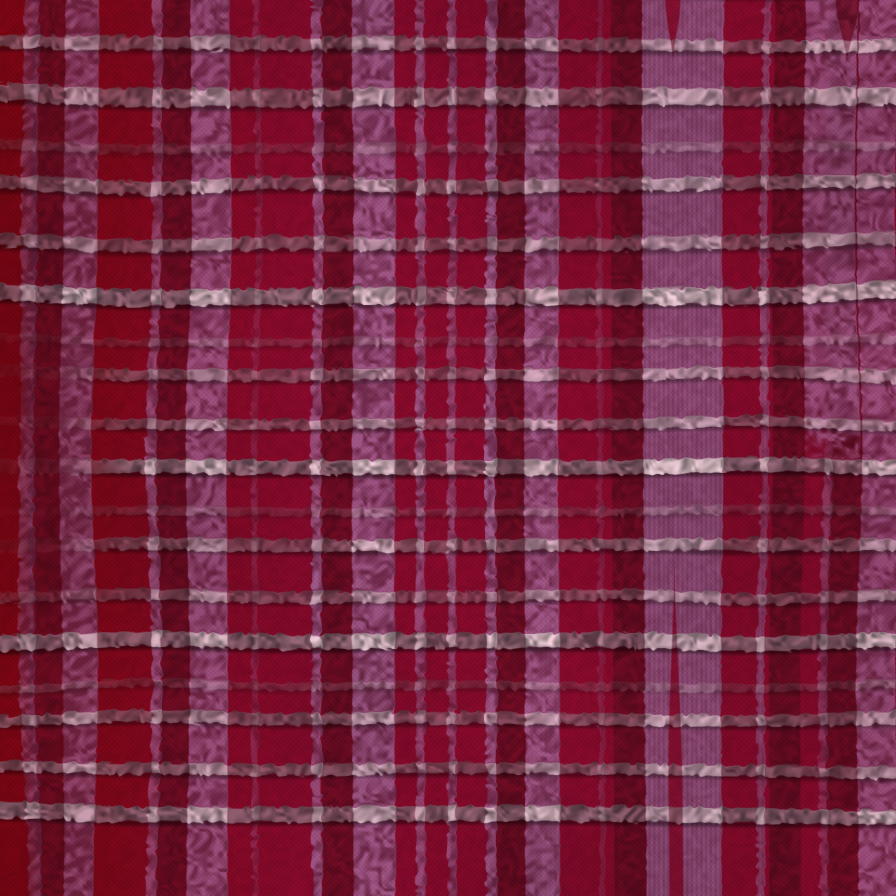
Reproduce this pattern procedurally as a WebGL 2 fragment shader.

```glsl
#version 300 es
precision highp float;
// Worn crimson plaid: lavender warp bands crossed by nubby pale weft stripes.
// Warp stripes come from a sett; weft stripes repeat four per pitch, and noise
// bends the threads, roughens their edges and wears them away at the sides.
uniform vec2 u_resolution;
out vec4 outColor;

const vec3 CRIMSON  = vec3(0.49, 0.035, 0.155);
const vec3 SCARLET  = vec3(0.45, 0.02, 0.07);
const vec3 MAROON   = vec3(0.36, 0.04, 0.115);
const vec3 MAUVE    = vec3(0.40, 0.15, 0.27);
const vec3 LAVENDER = vec3(0.60, 0.34, 0.52);
const vec3 TAUPE    = vec3(0.45, 0.31, 0.36);
const vec3 CREAM    = vec3(0.72, 0.62, 0.65);

const float PITCH = 0.1927;       // height of one weft repeat
const float FIRST_ROW = 0.0925;   // lowest strong stripe
const float STRETCH_FROM = 0.67;  // repeats grow taller above this
const float STRETCH = 1.155;
const float DARK_WIDTH = 0.035;   // maroon column left of each wide band
const float BEND = 0.011;
const float NUBS = 165.0;         // yarn bumps across the canvas
const float THREADS = 190.0;      // fine threads across the canvas

// Wide bands: centre, width, height where they begin, strength
const vec4 WIDE[7] = vec4[7](
  vec4(0.089, 0.036, -1.0, 0.78), vec4(0.234, 0.045, -1.0, 0.85),
  vec4(0.418, 0.047, -1.0, 0.93), vec4(0.606, 0.038, -1.0, 0.93),
  vec4(0.763, 0.088, -1.0, 1.0), vec4(0.927, 0.060, 0.50, 0.82),
  vec4(0.981, 0.044, -1.0, 0.82));
// Thin warp lines: centre, width, strength
const vec3 THIN[10] = vec3[10](
  vec3(0.035, 0.016, 0.6), vec3(0.173, 0.011, 0.8), vec3(0.287, 0.007, 0.35),
  vec3(0.355, 0.011, 0.95), vec3(0.470, 0.010, 0.85), vec3(0.505, 0.009, 0.8),
  vec3(0.549, 0.012, 1.0), vec3(0.671, 0.006, 0.35), vec3(0.853, 0.009, 0.75),
  vec3(0.922, 0.009, 0.55));
// Weft stripes in one repeat: offset, width, strength
const vec3 ROWS[4] = vec3[4](vec3(0.0, 0.017, 1.0), vec3(0.26, 0.012, 0.78),
  vec3(0.55, 0.013, 0.78), vec3(0.74, 0.009, 0.35));

float hash(vec2 p) {
  vec3 q = fract(p.xyx * 0.1031);
  q += dot(q, q.yzx + 33.33);
  return fract((q.x + q.y) * q.z);
}

float noise(vec2 p) {
  vec2 i = floor(p), f = fract(p);
  f = f * f * (3.0 - 2.0 * f);
  return mix(mix(hash(i), hash(i + vec2(1, 0)), f.x),
             mix(hash(i + vec2(0, 1)), hash(i + vec2(1, 1)), f.x), f.y);
}

// Soft stripe: 1 within half the width of its centre line
float stripe(float dist, float width, float soft) {
  return 1.0 - smoothstep(-soft, soft, abs(dist) - 0.5 * width);
}

void main() {
  vec2 uv = gl_FragCoord.xy / u_resolution;
  float soft = max(0.8 / min(u_resolution.x, u_resolution.y), 0.0012);

  // Bent threads, loosest near the sides
  float looseness = 0.25 + abs(2.0 * uv.x - 1.0);
  vec2 p = uv;
  p.x += (noise(uv * vec2(7.0, 4.0)) - 0.5) * BEND * looseness;
  p.y += (noise(uv * vec2(6.0, 9.0) + 31.0) - 0.5) * BEND * looseness;

  // Yarn texture: worm-like nubs, fine threads and slanted ribs
  float nub = noise(uv * NUBS + 2.0 * noise(uv * 60.0));
  float fuzz = (nub - 0.5) * 0.005;
  float thread = sin(6.2832 * THREADS * uv.x);
  float weave = thread * sin(6.2832 * THREADS * uv.y);
  float ribs = sin(380.0 * (uv.y - 0.6 * uv.x) + 5.0 * noise(uv * 20.0));
  float leftWear = 1.0 - smoothstep(0.06, 0.15, uv.x);
  float smoothCloth = smoothstep(0.55, 0.72, uv.x)
                    * (1.0 - smoothstep(0.82, 0.92, uv.x));
  float grain = mix(nub - 0.5, 0.12 * thread, 0.75 * smoothCloth);
  grain += 0.16 * ribs * leftWear;

  // Warp: wide bands, their dark columns and thin lines
  float band = 0.0, dark = 0.0;
  for (int i = 0; i < 7; i++) {
    vec4 w = WIDE[i];
    float d = p.x - w.x;
    float present = smoothstep(w.z - 0.03, w.z + 0.04, p.y + 10.0 * fuzz);
    band = max(band, stripe(d + 0.5 * fuzz, w.y, soft) * w.w * present);
    dark = max(dark, stripe(d + 0.5 * (w.y + DARK_WIDTH), DARK_WIDTH, soft));
  }
  // Tapering tears in the right-hand bands
  float lowTear = 0.018 * smoothstep(0.42, 0.12, uv.y);
  float highTear = 0.018 * smoothstep(0.92, 1.0, uv.y);
  band *= 1.0 - 0.9 * stripe(p.x - 0.753, lowTear + highTear - 0.002, soft);
  band *= 1.0 - 0.8 * stripe(p.x - 0.945, 1.6 * highTear - 0.002, soft);
  for (int i = 0; i < 10; i++) {
    vec3 t = THIN[i];
    float wear = 0.75 + 0.35 * noise(vec2(t.x * 90.0, uv.y * 9.0));
    band = max(band, stripe(p.x - t.x + fuzz, t.y, soft) * t.z * wear);
  }

  // Weft: four stripes per repeat, each with a shadow below
  float y = min(p.y, STRETCH_FROM) + max(p.y - STRETCH_FROM, 0.0) / STRETCH;
  float repeat = (y - FIRST_ROW) / PITCH;
  float weft = 0.0, shadow = 0.0;
  for (int i = 0; i < 4; i++) {
    vec3 r = ROWS[i];
    float phase = repeat - r.x + 0.5;
    float row = floor(phase);
    float d = (fract(phase) - 0.5) * PITCH;
    float strength = r.z * (0.88 + 0.24 * hash(vec2(row + 7.0, r.x * 50.0)));
    strength *= step(0.0, row);
    weft = max(weft, stripe(d + fuzz, r.y, soft) * strength);
    shadow = max(shadow, stripe(d + 0.55 * r.y, 0.006, 0.003) * strength);
  }
  float faded = leftWear * smoothstep(0.30, 0.36, uv.y)
              * (1.0 - smoothstep(0.60, 0.66, uv.y));
  weft *= (1.0 - 0.85 * faded) * (0.8 + 0.3 * noise(uv * 12.0));

  // Colours: ground, then warp, then weft
  vec3 ground = mix(CRIMSON, SCARLET, 1.0 - smoothstep(0.0, 0.35, uv.x));
  ground = mix(ground, MAROON, 0.85 * dark);
  ground *= 1.0 + 0.07 * weave + 0.20 * (nub - 0.5) * (0.5 + dark);
  vec3 warp = mix(MAUVE, LAVENDER, clamp(0.58 + 1.3 * grain - 0.3 * leftWear, 0.0, 1.0));
  warp *= 1.0 + 0.05 * weave;
  vec3 color = mix(ground, warp, clamp(band, 0.0, 1.0));
  color *= 1.0 - 0.4 * shadow * (1.0 - faded);
  vec3 pale = mix(TAUPE, CREAM, clamp(band, 0.0, 1.0)) * (0.65 + 0.7 * nub);
  color = mix(color, pale, clamp(weft * 0.92, 0.0, 1.0));
  color *= 0.94 + 0.12 * noise(uv * 5.0 + 9.0);
  outColor = vec4(color, 1.0);
}
```
